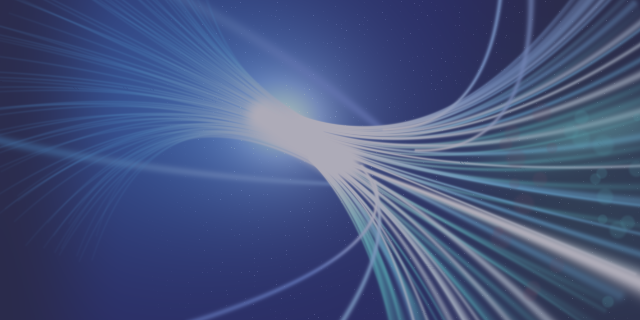
Write a Shadertoy shader that draws this background.

```glsl
#define LEFT_STRANDS 70
#define RIGHT_STRANDS 60
#define BOKEH_COUNT 26
#define STAR_GRID 70.0
#define GLOW_CENTER vec2(0.89, 0.62)
#define NAVY vec3(0.165, 0.17, 0.38)
#define BLUE vec3(0.21, 0.32, 0.57)
#define DUSK vec3(0.165, 0.165, 0.28)
#define WHITE vec3(0.68, 0.67, 0.72)
#define SKY vec3(0.38, 0.6, 0.76)
#define TEAL vec3(0.33, 0.63, 0.68)

float hash(float n) { return fract(sin(n * 127.1) * 43758.5453); }
float hash2(vec2 p) { return fract(sin(dot(p, vec2(127.1, 311.7))) * 43758.5453); }

// Distance to a quadratic curve (x) and position along it (y)
vec2 curveDistance(vec2 p, vec2 a, vec2 b, vec2 c) {
    vec2 e = b - a, f = a - 2.0 * b + c, g = a - p;
    float k = 1.0 / max(dot(f, f), 1e-4);
    float kx = k * dot(e, f);
    float ky = k * (2.0 * dot(e, e) + dot(g, f)) / 3.0;
    float kz = k * dot(g, e);
    float m = ky - kx * kx;
    float q = kx * (2.0 * kx * kx - 3.0 * ky) + kz;
    float h = q * q + 4.0 * m * m * m;
    vec2 u;
    if (h >= 0.0) {
        vec2 r = (vec2(1, -1) * sqrt(h) - q) * 0.5;
        vec2 s = sign(r) * pow(abs(r), vec2(1.0 / 3.0));
        u = vec2(s.x + s.y - kx);
    } else {
        float z = sqrt(-m);
        float v = acos(clamp(q / (m * z * 2.0), -1.0, 1.0)) / 3.0;
        float co = cos(v), si = sin(v) * 1.7320508;
        u = vec2(co + co, -si - co) * z - kx;
    }
    u = clamp(u, 0.0, 1.0);
    float d0 = length(g + (2.0 * e + f * u.x) * u.x);
    float d1 = length(g + (2.0 * e + f * u.y) * u.y);
    return d0 < d1 ? vec2(d0, u.x) : vec2(d1, u.y);
}

// Soft strand; width and opacity run from the start to the end of the curve
void strand(inout vec3 col, vec2 p, vec2 a, vec2 b, vec2 c,
            vec2 width, vec2 opacity, vec3 startTint, vec3 endTint) {
    vec2 s = curveDistance(p, a, b, c);
    float w = max(mix(width.x, width.y, s.y * s.y), 0.6 / iResolution.y);
    float cover = exp(-s.x * s.x / (w * w)) * mix(opacity.x, opacity.y, s.y);
    col = mix(col, mix(startTint, endTint, smoothstep(0.1, 0.7, s.y)), cover);
}

vec3 background(vec2 p) {
    vec2 q = (p - vec2(0.55, 0.69)) / vec2(0.58, 0.5);
    vec3 col = mix(NAVY, BLUE, exp(-dot(q, q)));
    col = mix(col, DUSK, 0.85 * smoothstep(0.4, 0.0, p.x));
    col = mix(col, DUSK, 0.9 * smoothstep(1.3, 1.85, p.x));
    // Light around the waist of the bundle
    float d = length((p - GLOW_CENTER) * vec2(0.9, 1.0));
    col += vec3(0.15, 0.19, 0.19) * exp(-d * d / 0.075);
    col += vec3(0.28, 0.25, 0.16) * exp(-d * d / 0.015);
    // Haze behind the right fan
    vec2 h = (p - vec2(1.85, 0.35)) / vec2(0.45, 0.4);
    col = mix(col, vec3(0.2, 0.27, 0.35), 0.75 * exp(-dot(h, h)));
    // Dust specks
    vec2 cell = floor(p * STAR_GRID);
    float seed = hash2(cell);
    vec2 spot = 0.2 + 0.6 * vec2(hash(seed + 1.0), hash(seed + 2.0));
    float speck = smoothstep(0.14, 0.0, length(fract(p * STAR_GRID) - spot));
    return col + 0.12 * speck * step(0.8, seed) * smoothstep(0.4, 0.8, p.x);
}

void mainImage(out vec4 fragColor, in vec2 fragCoord) {
    vec2 p = fragCoord / iResolution.xy * vec2(2.0, 1.0);
    vec3 col = background(p);

    // Wide translucent beams
    strand(col, p, vec2(-0.02, 0.565), vec2(0.5, 0.45), vec2(1.05, 0.425),
           vec2(0.016, 0.008), vec2(0.55, 0.6), vec3(0.25, 0.42, 0.62), vec3(0.42, 0.51, 0.7));
    strand(col, p, vec2(0.52, 1.03), vec2(0.87, 0.86), vec2(1.2, 0.59),
           vec2(0.022, 0.013), vec2(0.4, 0.6), vec3(0.34, 0.45, 0.65), vec3(0.4, 0.46, 0.7));

    // Left fan, fading with distance
    for (int i = 0; i < LEFT_STRANDS; i++) {
        float n = float(i), r = hash(n + 3.0), k = hash(n + 9.0);
        float t = (n + r) / float(LEFT_STRANDS);
        float angle = radians(mix(100.0, 232.0, t) + 10.0 * (k - 0.5));
        float reach = 0.42 + 0.3 * sin(3.14159 * t) + 0.14 * (r - 0.5 + t);
        vec2 end = vec2(0.68, 0.66) + reach * vec2(cos(angle), sin(angle));
        vec2 bend = mix(vec2(0.74, 0.72), vec2(0.47, 0.81), t * t) + 0.04 * (k - 0.5);
        float fade = mix(1.0, 0.6, smoothstep(0.65, 1.0, t)) * (0.6 + 0.4 * k);
        strand(col, p, mix(vec2(1.0, 0.61), vec2(1.06, 0.44), t), bend, end,
               vec2(0.0035, 0.0035), vec2(fade, 0.06), WHITE, vec3(0.27, 0.47, 0.69));
    }

    // Right fan, dense at both rims and widening out of focus
    for (int i = 0; i < RIGHT_STRANDS; i++) {
        float n = float(i), r = hash(n + 31.0), k = hash(n + 57.0);
        float t = (n + r) / float(RIGHT_STRANDS);
        t = mix(t, smoothstep(0.0, 1.0, t), 0.75);
        float angle = radians(mix(45.0, -87.0, t));
        float reach = mix(0.95, 0.52, t * t);
        vec2 end = vec2(1.2, 0.45) + reach * vec2(cos(angle), sin(angle));
        vec2 bend = mix(vec2(1.42, 0.46), vec2(1.17, 0.34), t) + 0.06 * (k - 0.5);
        vec3 tint = mix(k < 0.6 ? TEAL : SKY, WHITE, step(0.8, k) * 0.8);
        tint = mix(tint, vec3(0.42, 0.52, 0.71), smoothstep(0.15, 0.0, t));
        strand(col, p, mix(vec2(0.94, 0.635), vec2(0.97, 0.5), t), bend, end,
               vec2(0.0035, 0.006 + 0.015 * r * r), vec2(1.0, 0.1 + 0.6 * k * k), WHITE, tint);
    }

    // Teal bloom along the right edge
    vec2 bloom = (p - vec2(1.87, 0.59 + 0.25 * (p.x - 1.87))) / vec2(0.3, 0.075);
    col = mix(col, vec3(0.4, 0.64, 0.67), 0.5 * exp(-dot(bloom, bloom)));

    // Bright foreground strand and stray loops
    strand(col, p, vec2(1.05, 0.5), vec2(1.4, 0.38), vec2(2.04, 0.1),
           vec2(0.005, 0.038), vec2(1.0), WHITE, WHITE);
    strand(col, p, vec2(1.2, 0.595), vec2(1.52, 0.6), vec2(1.565, 1.02),
           vec2(0.005, 0.008), vec2(0.85, 0.8), WHITE, vec3(0.45, 0.55, 0.74));
    strand(col, p, vec2(1.3, 0.53), vec2(1.66, 0.52), vec2(1.66, 1.02),
           vec2(0.005, 0.012), vec2(0.8, 0.65), WHITE, vec3(0.44, 0.51, 0.7));
    strand(col, p, vec2(1.17, 0.43), vec2(1.25, 0.2), vec2(0.59, -0.01),
           vec2(0.006, 0.01), vec2(0.9, 0.6), WHITE, vec3(0.38, 0.46, 0.72));
    strand(col, p, vec2(1.13, 0.48), vec2(1.27, 0.3), vec2(1.06, -0.02),
           vec2(0.006, 0.01), vec2(0.9, 0.75), WHITE, vec3(0.47, 0.58, 0.74));

    // Bokeh discs at the right
    for (int i = 0; i < BOKEH_COUNT; i++) {
        float n = float(i), r = hash(n + 80.0);
        vec2 c = vec2(2.0 - 0.45 * r, 0.05 + 0.6 * hash(n + 120.0));
        float radius = 0.015 + 0.025 * hash(n + 160.0);
        float disc = smoothstep(radius, radius * 0.6, length(p - c));
        col = mix(col, mix(TEAL, vec3(0.42, 0.3, 0.4), step(0.5, r)), 0.18 * disc);
    }

    // White core of the bundle
    vec2 a = vec2(0.82, 0.637), ab = vec2(0.25, -0.137);
    float s = clamp(dot(p - a, ab) / dot(ab, ab), 0.0, 1.0);
    float core = length(p - a - ab * s) - mix(0.028, 0.042, s);
    col = mix(col, WHITE, smoothstep(0.045, -0.015, core));

    fragColor = vec4(min(col, WHITE), 1.0);
}
```
